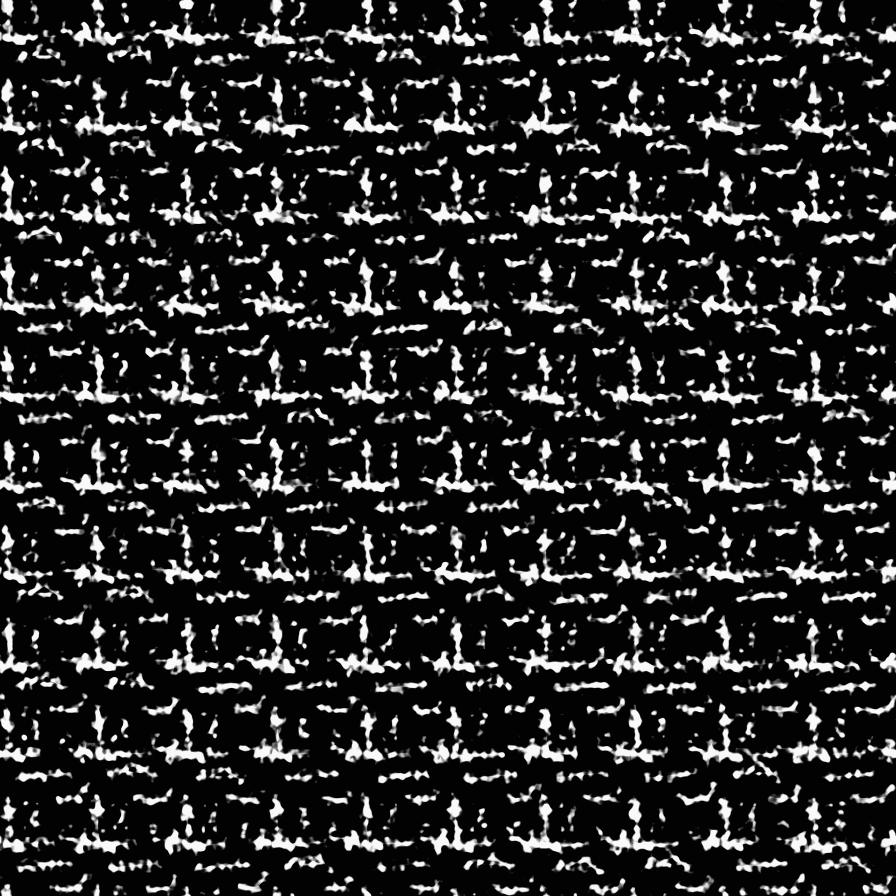
This pattern is drawn by a Shadertoy shader. Its source:

```glsl
// Ragged white cross marks, dashes and hooked strokes on black, ten by ten.
// Each cell is a union of capsule distances; its dashes vary by cell hash, and
// gradient noise that wraps at the canvas edge frays and breaks the strokes.

const float REPEATS = 10.0;                // cells across and down
const vec2 CROSS_POS = vec2(0.09, 0.60);   // cross centre within its cell
const vec3 GROUND = vec3(0.008);
const vec3 INK = vec3(0.975);
const float SOFTNESS = 0.021;              // edge half width, in cells
const float SHARED_FRAY = 0.035;           // roughness equal in every cell
const float UNIQUE_FRAY = 0.055;           // roughness that differs by cell
const float JITTER = 0.025;
const float ARCH_SHARE = 0.48;             // cells with an arch for a dash
const int SPECKS = 6;

vec2 hash2(vec2 p, float seed) {
    uvec2 v = uvec2(ivec2(p) + ivec2(int(seed) * 37 + 11, int(seed) * 71 + 5));
    v = v * 1664525u + 1013904223u;
    v.x += v.y * 1664525u;
    v.y += v.x * 1664525u;
    v ^= v >> 16u;
    v.x += v.y * 1664525u;
    v.y += v.x * 1664525u;
    v ^= v >> 16u;
    return vec2(v & 65535u) / 65535.0;
}

float cornerSlope(vec2 lattice, vec2 offset, float period) {
    float angle = 6.28319 * hash2(mod(lattice, period), period).x;
    return dot(vec2(cos(angle), sin(angle)), offset);
}

// Gradient noise that wraps after a whole number of lattice steps
float gradientNoise(vec2 p, float period) {
    vec2 i = floor(p), f = p - i;
    vec2 u = f * f * f * (f * (f * 6.0 - 15.0) + 10.0);
    vec2 e = vec2(1.0, 0.0);
    float low = mix(cornerSlope(i, f, period), cornerSlope(i + e, f - e, period), u.x);
    float high = mix(cornerSlope(i + e.yx, f - e.yx, period),
                     cornerSlope(i + 1.0, f - 1.0, period), u.x);
    return 1.4 * mix(low, high, u.y);
}

float capsule(vec2 p, vec2 a, vec2 b, float radius) {
    vec2 pa = p - a, ba = b - a;
    float t = clamp(dot(pa, ba) / dot(ba, ba), 0.0, 1.0);
    return length(pa - ba * t) - radius;
}

// Upright, two rough lumps and side arms
float crossMark(vec2 p, vec2 rnd) {
    float d = capsule(p, vec2(0.0, 0.43), vec2(0.0, 0.30), 0.045);
    d = min(d, capsule(p, vec2(0.0, 0.49), vec2(0.01, 0.08), 0.013));
    d = min(d, capsule(p, vec2(-0.20, 0.0), vec2(-0.12, -0.01), 0.060));
    d = min(d, capsule(p, vec2(-0.14, 0.10), vec2(-0.17, -0.09), 0.026));
    d = min(d, capsule(p, vec2(-0.37, 0.04), vec2(-0.22, 0.03), 0.012));
    d = min(d, capsule(p, vec2(0.0, -0.02), vec2(0.15, -0.05), 0.055));
    d = min(d, capsule(p, vec2(0.02, 0.09), vec2(0.03, -0.02), 0.034));
    float reach = mix(0.32, 0.58, rnd.x);
    return min(d, capsule(p, vec2(0.12, -0.03), vec2(reach, -0.01), 0.022));
}

// Slanted dash, or a broken arch with a blob at its foot
float lowerMark(vec2 p, vec2 rnd) {
    if (rnd.x > ARCH_SHARE) {
        return capsule(p, vec2(0.14, -0.29), vec2(0.64, -0.24), mix(0.018, 0.033, rnd.y));
    }
    p.y -= 0.05 * (rnd.y - 0.5);
    float d = capsule(p, vec2(0.14, -0.27), vec2(0.19, -0.23), 0.026);
    d = min(d, capsule(p, vec2(0.25, -0.25), vec2(0.42, -0.16), 0.016));
    d = min(d, capsule(p, vec2(0.42, -0.16), vec2(0.60, -0.29), 0.020));
    return min(d, capsule(p, vec2(0.33, -0.25), vec2(0.56, -0.24), 0.012));
}

// Shallow stroke that turns up at its right end
float hookMark(vec2 p, vec2 rnd) {
    p.x -= 0.06 * (rnd.x - 0.5);
    float start = mix(-0.58, -0.42, rnd.y);
    float d = capsule(p, vec2(start, -0.505), vec2(-0.36, -0.53), 0.021);
    d = min(d, capsule(p, vec2(-0.36, -0.53), vec2(-0.22, -0.505), 0.024));
    vec2 tip = mix(vec2(-0.18, -0.46), vec2(-0.13, -0.36), rnd.x);
    return min(d, capsule(p, vec2(-0.22, -0.505), tip, 0.014));
}

float speckMarks(vec2 p, vec2 id) {
    float d = 1.0;
    for (int i = 0; i < SPECKS; i++) {
        float n = float(i);
        vec2 place = mix(vec2(0.18, 0.10), vec2(0.72, 0.48), hash2(vec2(n, 3.0), 9.0));
        vec2 rnd = hash2(id, 20.0 + n);
        d = min(d, length(p - place - JITTER * rnd) - mix(-0.025, 0.027, rnd.y));
    }
    return min(d, capsule(p, vec2(0.29, 0.34), vec2(0.26, 0.23), 0.010));
}

void mainImage(out vec4 fragColor, in vec2 fragCoord) {
    vec2 p = fragCoord / iResolution.xy * REPEATS;
    vec2 home = floor(p);

    // Marks overhang their cells, so the neighbours are included
    float d = 1.0;
    for (int y = -1; y <= 1; y++) {
        for (int x = -1; x <= 1; x++) {
            vec2 cell = home + vec2(x, y);
            vec2 id = mod(cell, REPEATS);
            vec2 q = p - cell - CROSS_POS - JITTER * (hash2(id, 1.0) - 0.5);
            d = min(d, crossMark(q, hash2(id, 2.0)));
            d = min(d, lowerMark(q, hash2(id, 3.0)));
            d = min(d, hookMark(q, hash2(id, 4.0)));
            d = min(d, speckMarks(q, id));
        }
    }

    // Frayed edges and worn gaps
    d += SHARED_FRAY * gradientNoise(p * 11.0, 11.0);
    d += UNIQUE_FRAY * gradientNoise(p * 13.0, 13.0 * REPEATS);

    float soft = max(SOFTNESS, 0.7 * REPEATS / iResolution.y);
    fragColor = vec4(mix(GROUND, INK, smoothstep(soft, -soft, d)), 1.0);
}
```
